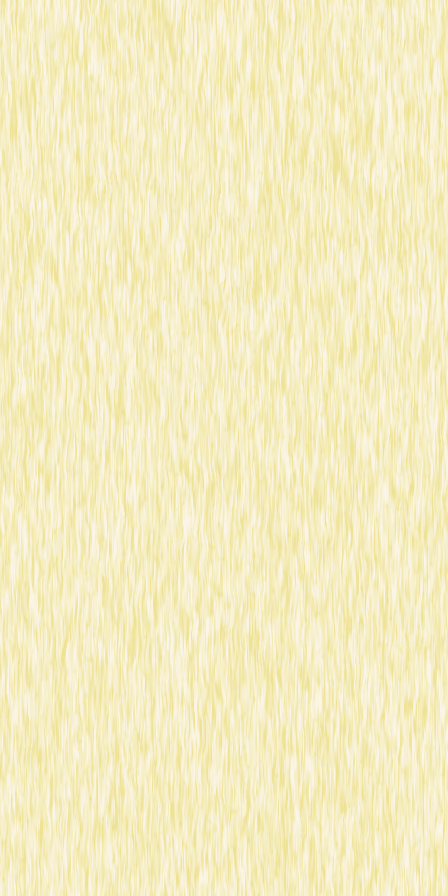
Give the GLSL for this texture, as a WebGL 1 fragment shader.

```glsl
precision highp float;
// Pale straw-yellow paper covered in fine, broken vertical fibres.
// Columns of staggered one-dimensional noise are blended sideways and slightly
// bent; thin dark hairlines follow the contours of a stretched noise layer.

uniform vec2 u_resolution;

float hash(vec2 p) {
  return fract(sin(dot(p, vec2(12.9898, 78.233))) * 43758.5453);
}

float valueNoise(vec2 p) {
  vec2 cell = floor(p);
  vec2 f = smoothstep(0.0, 1.0, fract(p));
  float low = mix(hash(cell), hash(cell + vec2(1.0, 0.0)), f.x);
  float high = mix(hash(cell + vec2(0.0, 1.0)), hash(cell + 1.0), f.x);
  return mix(low, high, f.y);
}

// Shade along one column, shifted so that neighbouring ends do not line up
float strand(float column, float y) {
  y += 7.0 * hash(vec2(column, 3.7));
  float segment = floor(y);
  float f = smoothstep(0.15, 0.85, fract(y));
  return mix(hash(vec2(column, segment)), hash(vec2(column, segment + 1.0)), f);
}

// Crisp-sided strands side by side, centred on zero
float fibres(vec2 p) {
  float column = floor(p.x);
  float f = smoothstep(0.25, 0.75, fract(p.x));
  return mix(strand(column, p.y), strand(column + 1.0, p.y), f) - 0.5;
}

// Thin dark lines where the stretched noise crosses its middle value
float hairlines(vec2 p) {
  return smoothstep(0.0, 0.18, abs(fibres(p))) - 0.65;
}

void main() {
  vec2 uv = gl_FragCoord.xy / u_resolution.x;

  // Small sideways wander of the fibres
  vec2 bent = uv;
  bent.x += 0.005 * (valueNoise(uv * vec2(46.0, 26.0)) - 0.5);

  // Main fibres, hair-fine fibres and the dark lines between them
  float shade = 0.5;
  shade += 0.58 * fibres(bent * vec2(217.0, 20.0) + 41.0);
  shade += 0.72 * fibres(bent * vec2(331.0, 27.0) + 83.0);
  shade += 0.24 * hairlines(bent * vec2(139.0, 13.0) + 17.0);
  shade = clamp(shade, 0.0, 1.0);

  // Straw in the gaps, cream between, near white on the fibres
  vec3 straw = vec3(0.935, 0.885, 0.58);
  vec3 cream = vec3(0.96, 0.93, 0.75);
  vec3 ivory = vec3(0.985, 0.96, 0.91);
  vec3 color = mix(straw, cream, min(shade * 2.0, 1.0));
  color = mix(color, ivory, max(shade * 2.0 - 1.0, 0.0));
  gl_FragColor = vec4(color, 1.0);
}
```
